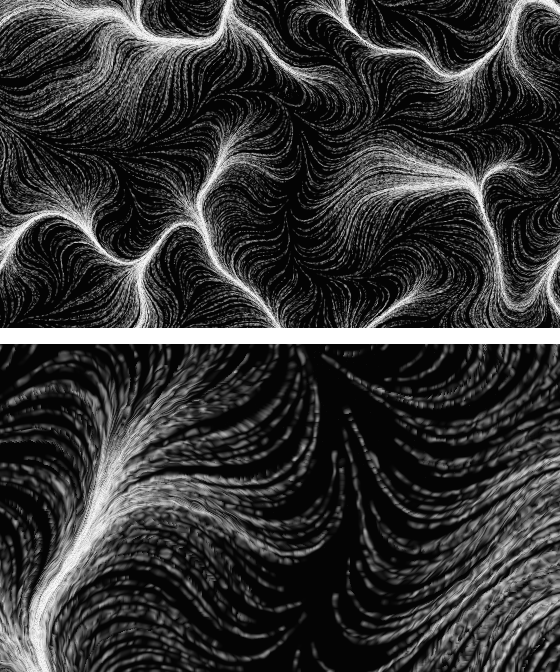
Top: the whole. Bottom: its middle third, enlarged.
Write a Shadertoy shader that draws this texture.

```glsl
vec2 hash2(vec2 p) {
    return fract(sin(vec2(dot(p, vec2(127.1, 311.7)), dot(p, vec2(269.5, 183.3)))) * 43758.5453);
}

vec2 cornerSlope(vec2 cell) {
    return hash2(cell) * 2.0 - 1.0;
}

// Gradient noise: value in x, derivative in yz
vec3 noiseSlope(vec2 p) {
    vec2 i = floor(p), f = fract(p);
    vec2 u = f * f * f * (f * (f * 6.0 - 15.0) + 10.0);
    vec2 du = 30.0 * f * f * (f * (f - 2.0) + 1.0);
    vec2 ga = cornerSlope(i);
    vec2 gb = cornerSlope(i + vec2(1, 0));
    vec2 gc = cornerSlope(i + vec2(0, 1));
    vec2 gd = cornerSlope(i + vec2(1, 1));
    float va = dot(ga, f);
    float vb = dot(gb, f - vec2(1, 0));
    float vc = dot(gc, f - vec2(0, 1));
    float vd = dot(gd, f - vec2(1, 1));
    float twist = va - vb - vc + vd;
    float value = va + u.x * (vb - va) + u.y * (vc - va) + u.x * u.y * twist;
    vec2 slope = ga + u.x * (gb - ga) + u.y * (gc - ga) + u.x * u.y * (ga - gb - gc + gd)
               + du * (u.yx * twist + vec2(vb, vc) - va);
    return vec3(value, slope);
}

// Flow angle in x, its gradient in yz
vec3 flowAngle(vec2 p) {
    vec3 broad = noiseSlope(p * 2.8 + 7.3);
    vec3 fine = noiseSlope(p * 6.0 + 31.7);
    return 7.0 * broad * vec3(1, 2.8, 2.8) + 2.0 * fine * vec3(1, 6, 6);
}

void mainImage(out vec4 fragColor, in vec2 fragCoord) {
    vec2 p = fragCoord / iResolution.y;
    float stepSize = 0.004, cellSize = 0.025;
    float reach = 0.0017;
    float light = 0.0;

    // Slight wobble of the trails
    p += 0.0012 * noiseSlope(p * 70.0).yz;

    // Walk upstream and gather every seed whose trail passes this point
    for (int i = 0; i < 110; i++) {
        vec3 angle = flowAngle(p);
        vec2 along = vec2(cos(angle.x), sin(angle.x));
        vec2 across = vec2(-along.y, along.x);

        vec2 cell = floor(p / cellSize);
        vec2 toSeed = (cell + hash2(cell + 91.0)) * cellSize - p;
        float onStep = max(0.0, 1.0 - abs(dot(toSeed, along)) / stepSize);
        float onTrail = 1.0 - smoothstep(0.0, 2.0 * reach, abs(dot(toSeed, across)));

        // Each trail is a soft row of uneven dots
        float grain = hash2(cell + float(i) * vec2(0.37, 0.71)).x;
        light += onStep * onTrail * 0.55 * grain * grain;

        // Converging flow widens the strip that feeds this point
        reach *= exp(-dot(angle.yz, across) * stepSize);
        p -= along * stepSize;
    }

    float tone = 1.0 - exp(-1.15 * light);
    fragColor = vec4(vec3(0.015 + 0.985 * tone), 1.0);
}
```
